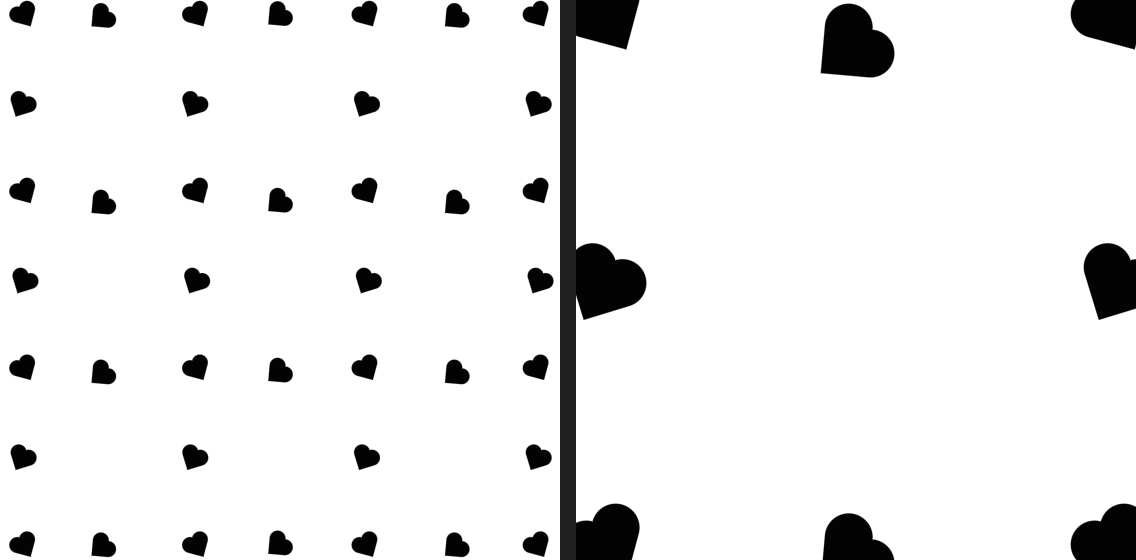
Left: the whole. Right: its middle third, enlarged.
Write a Shadertoy shader that draws this pattern.

```glsl
// Draws small tilted black hearts scattered on three interleaved grids over white.

const vec3 PAPER = vec3(1.0);
const vec3 INK = vec3(0.01);
const float HEART_SIZE = 0.0403;

float lengthSquared(vec2 v) { return dot(v, v); }

// Signed distance to a unit heart with its tip at the origin
float heartDistance(vec2 p) {
    p.x = abs(p.x);
    if (p.x + p.y > 1.0) return length(p - vec2(0.25, 0.75)) - sqrt(2.0) / 4.0;
    float notch = lengthSquared(p - vec2(0.0, 1.0));
    float side = lengthSquared(p - 0.5 * max(p.x + p.y, 0.0));
    return sqrt(min(notch, side)) * sign(p.x - p.y);
}

// Heart with its axis turned counterclockwise from vertical
float tiltedHeart(vec2 p, float degreesLeft, float size) {
    float angle = radians(degreesLeft);
    float c = cos(angle), s = sin(angle);
    vec2 local = vec2(c * p.x + s * p.y, c * p.y - s * p.x);
    return heartDistance(local / size) * size;
}

// Index of the grid cell whose heart is nearest, measured at the heart's middle
vec2 nearestCell(vec2 uv, vec2 tip, vec2 pitch, vec2 middle) {
    return round((uv - tip - middle) / pitch);
}

// One where a row or column index equals the chosen one
float picks(float index, float chosen) {
    return 1.0 - step(0.5, abs(index - chosen));
}

// Hearts leaning left, four columns by four rows
float leftLeaning(vec2 uv) {
    vec2 tip = vec2(0.0547, 0.0056), pitch = vec2(0.3056, 0.3158);
    vec2 cell = nearestCell(uv, tip, pitch, vec2(-0.015, 0.023));
    vec2 nudge = vec2(0.003 * picks(cell.x, 1.0), 0.0);
    return tiltedHeart(uv - tip - cell * pitch - nudge, 30.0, HEART_SIZE);
}

// Hearts leaning right, four columns by three rows
float rightLeaning(vec2 uv) {
    vec2 tip = vec2(0.0280, 0.1607), pitch = vec2(0.3066, 0.3155);
    vec2 cell = nearestCell(uv, tip, pitch, vec2(0.015, 0.023));
    vec2 nudge = vec2(0.0033 * picks(cell.y, 1.0), 0.0);
    return tiltedHeart(uv - tip - cell * pitch - nudge, -28.0, HEART_SIZE);
}

// Hearts tipped far right, three columns by four uneven rows
float farTipped(vec2 uv) {
    vec2 tip = vec2(0.1634, 0.0078), pitch = vec2(0.3156, 0.3151);
    vec2 cell = nearestCell(uv, tip, pitch, vec2(0.022, 0.019));
    float sag = 0.0065 * picks(cell.y, 1.0) + 0.0182 * picks(cell.y, 2.0);
    float lift = 0.0033 * picks(cell.x, 1.0);
    vec2 nudge = vec2(0.0, lift - sag);
    return tiltedHeart(uv - tip - cell * pitch - nudge, -50.0, HEART_SIZE);
}

void mainImage(out vec4 fragColor, in vec2 fragCoord) {
    vec2 uv = fragCoord / iResolution.y;
    float edge = 0.8 / iResolution.y;

    // Join the three grids and ink them with a smooth edge
    float d = min(leftLeaning(uv), min(rightLeaning(uv), farTipped(uv)));
    float ink = 1.0 - smoothstep(-edge, edge, d);
    fragColor = vec4(mix(PAPER, INK, ink), 1.0);
}
```
